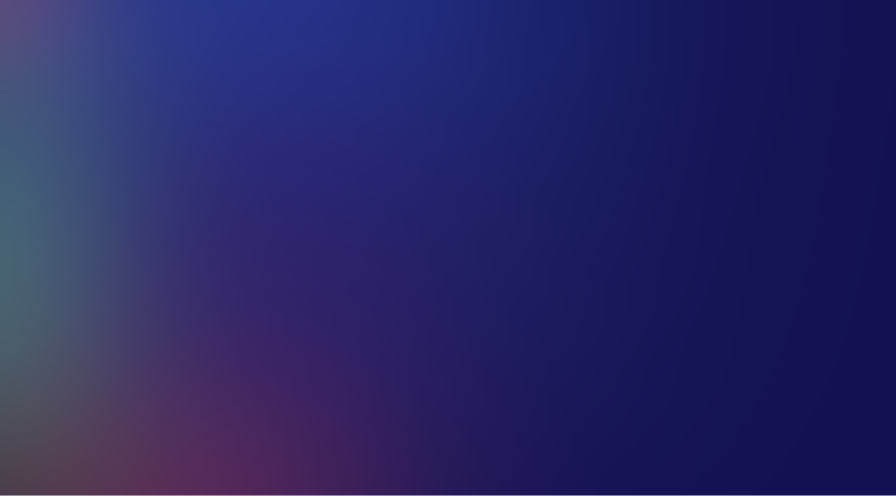
Give the GLSL for this background, as a WebGL 1 fragment shader.

```glsl
precision highp float;
// Deep navy background with soft blue, violet, teal and magenta glows and a faint pale lower rim.

uniform vec2 u_resolution;

// Base colour, and the light each glow adds to it
const vec3 NAVY    = vec3(0.075, 0.064, 0.316);
const vec3 BLUE    = vec3(0.047, 0.122, 0.200);
const vec3 VIOLET  = vec3(0.080, 0.044, 0.082);
const vec3 TEAL    = vec3(0.150, 0.295, 0.085);
const vec3 MAGENTA = vec3(0.220, 0.064, -0.004);
const vec3 ROSE    = vec3(0.190, 0.035, 0.000);
const vec3 EMBER   = vec3(0.020, -0.015, -0.080);
const vec3 HAZE    = vec3(0.000, 0.025, 0.024);
const vec3 RIM     = vec3(0.800, 0.800, 0.830);

// Glow placement in canvas fractions: centre in xy, radii in zw
const vec4 BLUE_AREA    = vec4(0.26, 1.08, 0.40, 0.40);
const vec4 VIOLET_AREA  = vec4(0.28, 0.48, 0.33, 0.50);
const vec4 TEAL_AREA    = vec4(-0.02, 0.45, 0.18, 0.56);
const vec4 MAGENTA_AREA = vec4(0.22, -0.06, 0.25, 0.36);
const vec4 ROSE_AREA    = vec4(-0.02, 1.05, 0.13, 0.22);
const vec4 EMBER_AREA   = vec4(0.00, 0.00, 0.15, 0.25);
const vec4 HAZE_AREA    = vec4(0.60, 0.52, 0.26, 0.50);

const float RIM_HEIGHT = 0.0012;      // fraction of the canvas height

// Elliptical Gaussian falloff
float glow(vec2 uv, vec4 area) {
    vec2 d = (uv - area.xy) / area.zw;
    return exp(-dot(d, d));
}

void main() {
    vec2 uv = gl_FragCoord.xy / u_resolution;
    vec3 color = NAVY;

    // Broad cool light
    color += BLUE * glow(uv, BLUE_AREA);
    color += VIOLET * glow(uv, VIOLET_AREA);
    color += HAZE * glow(uv, HAZE_AREA);

    // Brighter light at the left and lower edges
    color += TEAL * glow(uv, TEAL_AREA);
    color += MAGENTA * glow(uv, MAGENTA_AREA);

    // Warm corners
    color += ROSE * glow(uv, ROSE_AREA);
    color += EMBER * glow(uv, EMBER_AREA);

    // Pale rim, weighted by how much of the pixel it covers
    float pixelBottom = gl_FragCoord.y - 0.5;
    float coverage = clamp(RIM_HEIGHT * u_resolution.y - pixelBottom, 0.0, 1.0);
    color = mix(color, RIM, coverage);

    gl_FragColor = vec4(color, 1.0);
}
```
